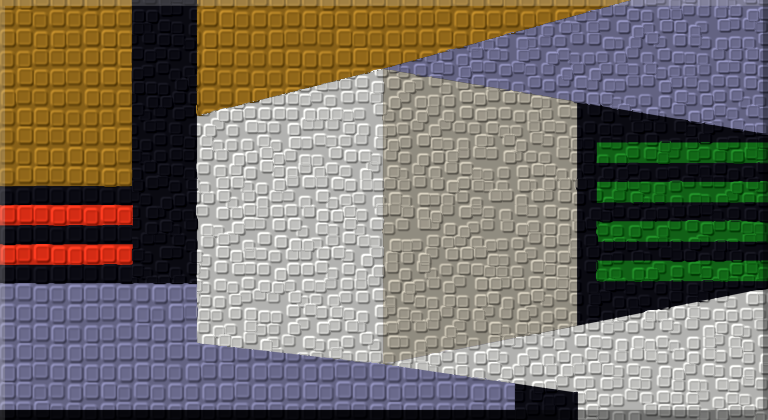
Give the GLSL for this background, as a WebGL 2 fragment shader.

```glsl
#version 300 es
precision highp float;

uniform vec2 u_resolution;
out vec4 fragColor;

#define PEBBLE 0.034
#define TILE vec2(0.040, 0.0467)
#define STRIPE_PITCH 0.0938
#define RELIEF 0.0035
#define WOBBLE 0.0035
#define OCHRE vec3(0.56, 0.40, 0.10)
#define LAVENDER vec3(0.41, 0.41, 0.54)
#define INK vec3(0.04, 0.04, 0.07)
#define PALE vec3(0.74, 0.74, 0.73)
#define STONE vec3(0.60, 0.58, 0.53)
#define GREEN vec3(0.07, 0.40, 0.09)
#define RED vec3(0.82, 0.17, 0.08)

// Front edge of the block: top and bottom corners, in canvas heights
const vec2 topCorner = vec2(0.912, 0.836);
const vec2 lowCorner = vec2(0.912, 0.133);

vec2 hash2(vec2 p) {
    vec2 k = vec2(dot(p, vec2(127.1, 311.7)), dot(p, vec2(269.5, 183.3)));
    return fract(sin(k) * 43758.5453);
}

// Soft coverage of the positive side of an edge
float side(float d) {
    float soft = 0.75 / u_resolution.y;
    return smoothstep(-soft, soft, d);
}

float between(float v, float lo, float hi) {
    return side(v - lo) * side(hi - v);
}

// Height of a line through a corner
float lineAt(float x, vec2 corner, float slope) {
    return corner.y + slope * (x - corner.x);
}

float roofLine(float x) {
    return lineAt(x, topCorner, x < topCorner.x ? 0.253 : 0.277);
}

float baseLine(float x) {
    return lineAt(x, lowCorner, x < lowCorner.x ? -0.113 : -0.147);
}

float stripes(float y, float firstCentre) {
    float d = abs(mod(y - firstCentre + 0.5 * STRIPE_PITCH, STRIPE_PITCH) - 0.5 * STRIPE_PITCH);
    return side(0.0244 - d);
}

// Orderly tiles cover the flat areas, loose pebbles the rest
bool isTiled(vec2 p) {
    bool leftWall = p.x < 0.314;
    bool sky = p.x > 0.469 && p.y > roofLine(p.x);
    bool floorArea = p.y < 0.326 && (p.x < 0.469 || p.y < baseLine(p.x)) && p.x < 1.226;
    return leftWall || sky || floorArea;
}

// Overlapping rounded plates on a jittered grid
float plates(vec2 p, bool tiled) {
    vec2 g = tiled ? (p - vec2(0.0, 0.512)) / TILE : p / PEBBLE;
    float jitter = tiled ? 0.16 : 0.62;
    vec2 cell = floor(g);
    float h = 0.0;
    for (int j = -1; j <= 1; j++) {
        for (int i = -1; i <= 1; i++) {
            vec2 id = cell + vec2(i, j);
            vec2 r = hash2(id);
            vec2 d = g - id - 0.5 - jitter * (r - 0.5);
            vec2 q = abs(d) - vec2(0.20, 0.18) - 0.05 * r.yx;
            float box = length(max(q, 0.0)) + min(max(q.x, q.y), 0.0) - 0.21;
            float plate = 1.0 - smoothstep(-0.09, 0.09, box);
            float rim = 0.25 * exp(-pow((box + 0.08) / 0.07, 2.0));
            h = max(h, (0.65 + 0.35 * r.x) * plate + rim);
        }
    }
    return h;
}

vec3 paintShapes(vec2 p) {
    float roof = roofLine(p.x);
    float base = baseLine(p.x);
    float eave = lineAt(p.x, topCorner, -0.170);
    float ramp = lineAt(p.x, lowCorner, 0.198);
    float rightHalf = side(p.x - topCorner.x);

    // Walls, sky and floor
    vec3 c = INK;
    c = mix(c, OCHRE, side(0.314 - p.x) * side(p.y - 0.557));
    c = mix(c, OCHRE, side(p.x - 0.469) * side(p.y - roof));
    c = mix(c, LAVENDER, rightHalf * between(p.y, eave, roof));
    c = mix(c, LAVENDER, side(1.226 - p.x) * between(p.y, 0.024, 0.326));

    // Ramp and the two faces of the block
    float rampArea = max(side(p.y - base), side(p.x - 1.376));
    c = mix(c, PALE, rightHalf * rampArea * side(ramp - p.y));
    c = mix(c, PALE, between(p.x, 0.469, 0.912) * between(p.y, base, roof));
    c = mix(c, STONE, between(p.x, 0.912, 1.374) * between(p.y, ramp, eave));

    // Bars
    c = mix(c, RED, side(0.316 - p.x) * between(p.y, 0.35, 0.53) * stripes(p.y, 0.394));
    c = mix(c, GREEN, side(p.x - 1.421) * between(p.y, 0.32, 0.67) * stripes(p.y, 0.355));
    return c;
}

void main() {
    vec2 p = gl_FragCoord.xy / u_resolution.y;
    float width = u_resolution.x / u_resolution.y;

    // Relief lit from the upper left
    bool tiled = isTiled(p);
    float h = plates(p, tiled);
    vec2 slope = vec2(plates(p + vec2(RELIEF, 0.0), tiled), plates(p + vec2(0.0, RELIEF), tiled)) - h;
    float light = clamp(dot(slope, vec2(0.7, -0.8)), -0.8, 0.8);
    vec3 c = paintShapes(p + WOBBLE * slope);
    c = c * (1.0 + 0.42 * light + 0.08 * (h - 0.7)) + 0.06 * light;

    // Bevelled frame
    float lit = max(side(0.012 - p.x), side(p.y - 0.986));
    float shade = max(side(p.x - width + 0.012), side(0.024 - p.y));
    c = mix(c, vec3(0.85), 0.22 * lit);
    c *= 1.0 - 0.38 * shade;
    fragColor = vec4(clamp(c, 0.0, 1.0), 1.0);
}
```
